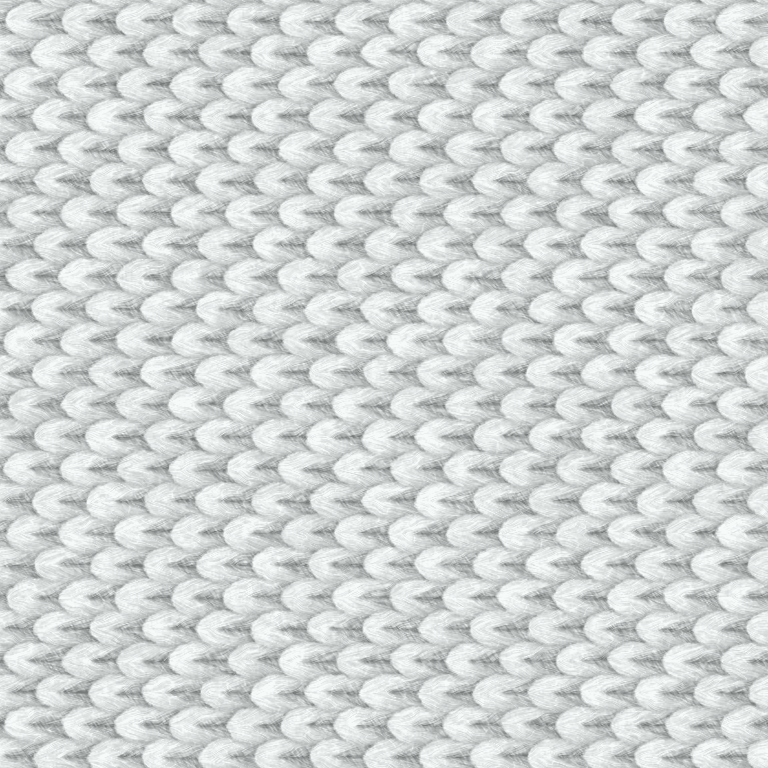
Write a WebGL 1 fragment shader that draws this texture.

```glsl
precision highp float;
uniform vec2 u_resolution;

float hash(vec2 p) {
  p = fract(p * vec2(0.1031, 0.1137));
  p += dot(p, p.yx + 33.33);
  return fract((p.x + p.y) * p.x * 17.31);
}

float noise(vec2 p) {
  vec2 i = floor(p), f = fract(p);
  f = f * f * (3.0 - 2.0 * f);
  return mix(mix(hash(i), hash(i + vec2(1.0, 0.0)), f.x),
             mix(hash(i + vec2(0.0, 1.0)), hash(i + vec2(1.0, 1.0)), f.x), f.y);
}

// Streaks that fan out from the rounded tip along both arms
float fibres(vec2 q, vec2 seed) {
  float bend = 0.08 * noise(q * 5.0 + seed);
  float across = abs(q.y) - 0.36 * q.x + bend;
  vec2 offset = seed + step(0.0, q.y) * 31.0;
  float coarse = noise(vec2(q.x * 3.5, across * 26.0) + offset);
  float fine = noise(vec2(q.x * 6.0, across * 62.0) + offset + 57.0);
  return 0.35 * coarse + 0.65 * fine - 0.5;
}

// Sparse thin hairs, strongest where the noise crosses its middle value
float hairs(vec2 p) {
  return 1.0 - smoothstep(0.0, 0.09, abs(noise(p) - 0.5));
}

// Lightness of one stitch: bright tip, pale arms, grey wedge between them
float stitchTone(vec2 q, float d, vec2 seed, float vary) {
  float fibre = fibres(q, seed);
  float tone = mix(0.935, 0.865, smoothstep(0.25, 0.85, q.x));
  tone -= 0.06 * smoothstep(-0.10, 0.0, d) * smoothstep(0.0, 0.3, q.x);
  tone -= 0.07 * smoothstep(0.0, -0.32, q.y) * smoothstep(0.1, 0.5, q.x);

  // The wedge widens to the right, with a dark line along its middle
  float along = q.x - 0.36 + 0.16 * (vary - 0.5);
  float y = abs(q.y + 0.03 * fibre);
  float wedge = 1.0 - smoothstep(-0.05, 0.06, y - 0.33 * along);
  float depth = smoothstep(0.0, 0.22, along);
  tone -= 0.12 * wedge * depth;
  tone -= 0.16 * depth * exp(-y * y / 0.0016);

  // Crossed fibres inside the wedge
  float crossed = noise(vec2(q.x * 30.0 + q.y * 22.0, q.y * 8.0 - q.x * 5.0) + seed);
  tone += 0.16 * wedge * depth * (crossed - 0.5);
  tone += fibre * mix(0.16, 0.24, wedge * depth);

  float skew = (vary - 0.5) * 2.0;
  tone += 0.06 * hairs(vec2(q.x * 3.0 + q.y * skew, q.y * 13.0 - q.x * skew * 7.0) + seed)
        * smoothstep(0.1, 0.5, q.x);
  return tone + 0.05 * (noise(q * 10.0 + seed) - 0.5);
}

void main() {
  vec2 uv = gl_FragCoord.xy / u_resolution;
  float px = 14.0 / u_resolution.x;
  float x = uv.x * 14.0;
  float y = uv.y * 24.0 - 0.34;
  float tone = 0.75;

  // Staggered stitches, painted from the covered arms to the top tips
  for (int k = 3; k >= 0; k--) {
    float col = floor(x * 2.0) - float(k);
    float parity = mod(col + 1.0, 2.0);
    float row = 2.0 * floor((y - parity) * 0.5 + 0.5) + parity;
    vec2 id = vec2(mod(col, 28.0), mod(row, 24.0));
    float a = hash(id + 3.7), b = hash(id + 41.3), c = hash(id + 83.1);
    vec2 seed = floor(vec2(a, b) * 190.0) + 7.0;

    vec2 q = vec2(x - col * 0.5 - 0.10, (y - row) * 0.583);
    q += vec2(0.09, 0.04) * (vec2(a, b) - 0.5);
    q.y += 0.10 * (c - 0.5) * (q.x - 0.4);

    // Blunt left end with a soft, slightly fuzzy outline
    vec2 r = vec2(max(0.45 - q.x, 0.0) / 0.45, abs(q.y) / (0.335 + 0.03 * (b - 0.5)));
    vec2 bulge = pow(r, vec2(1.75));
    float d = (pow(bulge.x + bulge.y, 0.571) - 1.0) * 0.36;
    d += 0.035 * (noise(q * 9.0 + seed) - 0.5) + 0.018 * (noise(q * 34.0 + seed) - 0.5);

    tone *= 1.0 - 0.09 * smoothstep(0.09, 0.0, d);
    float cover = 1.0 - smoothstep(-px - 0.012, px + 0.012, d);
    tone = mix(tone, stitchTone(q, d, seed, c) + 0.03 * (a - 0.5), cover);
  }

  // Fine wool grain and a cool grey tint
  tone += 0.06 * (noise(uv * 420.0) - 0.5);
  tone = clamp(tone, 0.48, 0.975);
  gl_FragColor = vec4(tone + vec3(-0.012, 0.006, 0.003), 1.0);
}
```
